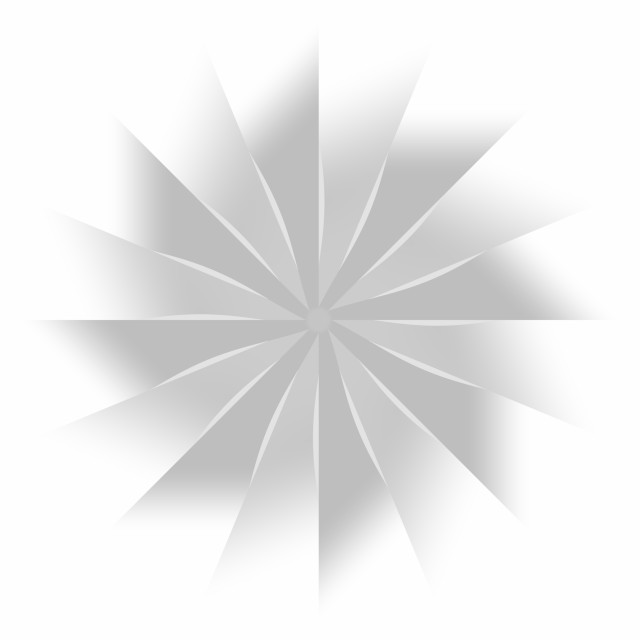
A Shadertoy shader for this background:

```glsl
// A pale pinwheel of sixteen grey blades, alternately dark and light, on white.
// The plane is split into equal sectors; each blade has a sharp leading edge,
// a soft outer fade and a thin pale sliver where its trailing edge bows inward.

const float BLADES = 16.0;
const float STEP = 6.2831853 / BLADES;
const vec2 CENTRE_SHIFT = vec2(-0.002, 0.0);

const float PAPER = 0.995;
const float DARK_GREY = 0.745;
const float LIGHT_GREY = 0.800;
const float SHADED_GREY = 0.770;
const float SLIVER_GREY = 0.890;
const float HUB_GREY = 0.772;

const vec2 DARK_FADE = vec2(0.315, 0.470);   // start and end of the outer fade
const vec2 LIGHT_FADE = vec2(0.225, 0.480);
const vec2 SLIVER_SPAN = vec2(0.085, 0.285); // inner and outer radius
const float SLIVER_DEPTH = 0.009;
const float HUB_RADIUS = 0.019;

vec2 rotate(vec2 p, float angle) {
    float c = cos(angle), s = sin(angle);
    return vec2(c * p.x + s * p.y, c * p.y - s * p.x);
}

// Sideways offset of a trailing edge: inward along the sliver, outward near the hub
float trailingOffset(float r) {
    float t = (r - SLIVER_SPAN.x) / (SLIVER_SPAN.y - SLIVER_SPAN.x);
    return t > 1.0 ? 0.0 : -SLIVER_DEPTH * sin(3.1415927 * t);
}

// Grey level of one sector; its leading edge lies at index * STEP
float sectorGrey(vec2 p, float index, float px) {
    bool isDark = mod(index, 2.0) < 0.5;
    float r = length(p);
    vec2 lead = rotate(p, index * STEP);
    vec2 trail = rotate(p, (index + 1.0) * STEP);
    float offset = trailingOffset(r);

    // Blade body, with light blades shaded toward their trailing side
    float across = clamp(atan(lead.y, lead.x) / STEP, 0.0, 1.0);
    float shade = smoothstep(0.08, 0.24, r) * (0.35 + 0.65 * across);
    float body = isDark ? DARK_GREY : mix(LIGHT_GREY, SHADED_GREY, shade);

    // Soft outer end, slanted across the blade
    vec2 fade = isDark ? DARK_FADE : LIGHT_FADE;
    body = mix(body, PAPER, smoothstep(fade.x, fade.y, lead.x + lead.y));

    // Pale sliver beyond the bowed trailing edge
    float gap = smoothstep(-px, px, trail.y - min(offset, 0.0));
    gap *= step(SLIVER_SPAN.x, r) * step(r, SLIVER_SPAN.y);
    body = mix(body, SLIVER_GREY, gap);

    // Dark neighbour spreading over the root of a light blade
    if (!isDark && r < SLIVER_SPAN.x) {
        float spread = 1.0 - smoothstep(-px, px, lead.y - offset);
        body = mix(body, DARK_GREY, spread);
    }
    return body;
}

void mainImage(out vec4 fragColor, in vec2 fragCoord) {
    float size = min(iResolution.x, iResolution.y);
    float px = 0.7 / size;
    vec2 p = (fragCoord - 0.5 * iResolution.xy) / size - CENTRE_SHIFT;

    // Blend the two sectors that meet at the nearest radial edge
    float edge = floor(atan(p.y, p.x) / STEP + 0.5);
    float side = rotate(p, edge * STEP).y;
    float grey = mix(sectorGrey(p, edge - 1.0, px),
                     sectorGrey(p, edge, px),
                     smoothstep(-px, px, side));

    // Small soft hub
    float hub = 1.0 - smoothstep(0.75 * HUB_RADIUS, 1.25 * HUB_RADIUS, length(p));
    grey = mix(grey, HUB_GREY, hub);

    fragColor = vec4(vec3(grey), 1.0);
}
```
